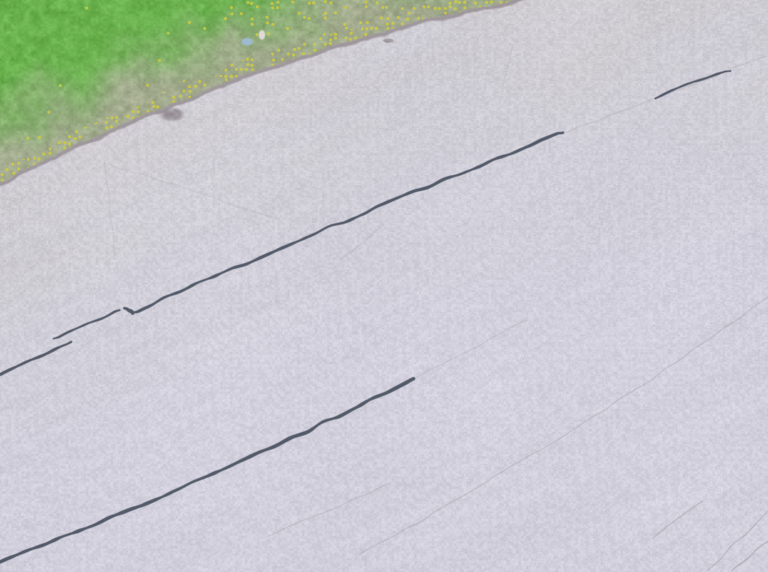
This texture is drawn by a WebGL 1 fragment shader. Its source:

```glsl
precision highp float;
// Aerial view of a pale paved road with a curved grass verge at upper left.
// The verge is a parabola, cracks are bowed and wobbling line segments,
// and grain, wear streaks and flowers come from hashed value noise.
uniform vec2 u_resolution;

const vec3 ROAD = vec3(0.822, 0.815, 0.862);
const vec3 ROAD_WARM = vec3(0.805, 0.795, 0.805);
const vec3 TAR = vec3(0.27, 0.30, 0.36);
const vec3 SEAM = vec3(0.66, 0.63, 0.65);
const vec3 GRASS = vec3(0.42, 0.70, 0.31);
const vec3 DRY_GRASS = vec3(0.64, 0.67, 0.56);
const vec3 SOIL = vec3(0.56, 0.53, 0.55);
const vec3 FLOWER = vec3(0.82, 0.80, 0.25);
const vec3 VERGE = vec3(0.679, 0.512, -0.174); // parabola coefficients
const float ROAD_ANGLE = 0.42;
const float GRAIN = 0.06;
const float TAR_WIDTH = 0.0024;
const float FLOWER_CELLS = 110.0;

float hash(vec2 p) {
  return fract(sin(dot(p, vec2(127.1, 311.7))) * 43758.5453);
}

float noise(vec2 p) {
  vec2 i = floor(p), f = fract(p);
  f = f * f * (3.0 - 2.0 * f);
  return mix(mix(hash(i), hash(i + vec2(1.0, 0.0)), f.x),
             mix(hash(i + vec2(0.0, 1.0)), hash(i + 1.0), f.x), f.y);
}

float fbm(vec2 p) {
  float sum = 0.0, amp = 0.5;
  for (int i = 0; i < 4; i++) {
    sum += amp * noise(p);
    p = p * 2.03 + 17.3;
    amp *= 0.5;
  }
  return sum / 0.9375;
}

// Coverage of a wobbling stroke from a to b, bowed sideways at its middle
float stroke(vec2 p, vec2 a, vec2 b, float bow, float width) {
  float len = length(b - a);
  vec2 dir = (b - a) / len;
  float along = dot(p - a, dir);
  float h = clamp(along / len, 0.0, 1.0);
  float across = dot(p - a, vec2(-dir.y, dir.x));
  across -= 4.0 * bow * h * (1.0 - h);
  across -= 0.005 * (noise(vec2(along * 32.0, a.x * 9.0)) - 0.5) * smoothstep(0.0, 0.02, len - abs(2.0 * along - len));
  float w = width * (0.75 + 0.5 * noise(vec2(along * 70.0, 3.0)));
  float d = length(vec2(along - h * len, across)) - w;
  float aa = 1.0 / u_resolution.y;
  return 1.0 - smoothstep(-aa, aa, d);
}

float blob(vec2 p, vec2 center, vec2 radius) {
  return 1.0 - smoothstep(0.6, 1.2, length((p - center) / radius));
}

vec3 roadColor(vec2 p, float verge) {
  float c = cos(ROAD_ANGLE), s = sin(ROAD_ANGLE);
  vec2 q = vec2(c * p.x + s * p.y, c * p.y - s * p.x);
  float warm = smoothstep(-0.55, 0.0, verge) * (0.3 + 0.7 * fbm(q * vec2(4.0, 14.0)));
  vec3 col = mix(ROAD, ROAD_WARM, warm);
  col += 0.025 * (fbm(q * vec2(3.0, 55.0)) - 0.5);
  col += 0.025 * (fbm(p * 5.0) - 0.5);
  col += GRAIN * (noise(p * 230.0) - 0.5) + 0.5 * GRAIN * (hash(floor(p * 380.0)) - 0.5);
  return col;
}

vec3 addSeams(vec3 col, vec2 p) {
  float fine = 0.0010;
  float f = 0.35 * stroke(p, vec2(0.984, 0.768), vec2(1.34, 0.902), 0.0, fine);
  f = max(f, 0.35 * stroke(p, vec2(0.723, 0.338), vec2(0.92, 0.440), 0.0, fine));
  f = max(f, 0.45 * stroke(p, vec2(0.627, 0.030), vec2(1.345, 0.482), -0.014, fine));
  f = max(f, 0.40 * stroke(p, vec2(0.470, 0.063), vec2(0.680, 0.155), 0.0, fine));
  f = max(f, 0.60 * stroke(p, vec2(1.141, 0.059), vec2(1.228, 0.124), 0.0, fine));
  f = max(f, 0.60 * stroke(p, vec2(1.237, 0.003), vec2(1.345, 0.108), 0.0, fine));
  f = max(f, 0.80 * stroke(p, vec2(1.280, 0.003), vec2(1.345, 0.055), 0.0, fine));
  f = max(f, 0.25 * stroke(p, vec2(0.183, 0.720), vec2(0.200, 0.547), 0.0, fine));
  f = max(f, 0.25 * stroke(p, vec2(0.192, 0.712), vec2(0.488, 0.617), 0.0, fine));
  f = max(f, 0.30 * stroke(p, vec2(0.595, 0.545), vec2(0.671, 0.608), 0.0, fine));
  f = max(f, 0.30 * stroke(p, vec2(0.880, 0.852), vec2(0.897, 0.922), 0.0, fine));
  return mix(col, SEAM, f);
}

float tarCracks(vec2 p) {
  float w = TAR_WIDTH;
  float t = stroke(p, vec2(-0.01, 0.343), vec2(0.124, 0.402), 0.0, w);
  t = max(t, stroke(p, vec2(0.094, 0.408), vec2(0.209, 0.458), 0.0, 0.8 * w));
  t = max(t, stroke(p, vec2(0.218, 0.461), vec2(0.232, 0.453), 0.002, 1.3 * w));
  t = max(t, stroke(p, vec2(0.232, 0.453), vec2(0.984, 0.768), 0.005, w));
  t = max(t, stroke(p, vec2(1.146, 0.828), vec2(1.277, 0.876), 0.003, 0.8 * w));
  return max(t, stroke(p, vec2(-0.01, 0.016), vec2(0.723, 0.338), -0.011, 1.15 * w));
}

vec3 grassColor(vec2 p, float verge) {
  float lush = smoothstep(0.01, 0.19, verge + 0.12 * (fbm(p * 13.0) - 0.5));
  vec3 col = mix(DRY_GRASS, GRASS, lush);
  col += 0.16 * (fbm(p * 85.0) - 0.5) + 0.05 * (noise(p * 230.0) - 0.5);
  // Flowers gather along the border and in a sparser upper band
  vec2 cell = floor(p * FLOWER_CELLS), f = fract(p * FLOWER_CELLS);
  vec2 jitter = 0.3 + 0.4 * vec2(hash(cell + 5.1), hash(cell + 9.7));
  float chance = 0.45 * (1.0 - smoothstep(0.018, 0.035, verge));
  chance += 0.14 * smoothstep(0.25, 0.4, p.x) * smoothstep(0.92, 0.97, p.y);
  float bloom = step(hash(cell), chance) * (1.0 - smoothstep(0.18, 0.42, length(f - jitter)));
  return mix(col, FLOWER, 0.8 * bloom);
}

void main() {
  vec2 p = gl_FragCoord.xy / u_resolution.y;
  float verge = p.y - (VERGE.x + VERGE.y * p.x + VERGE.z * p.x * p.x);
  verge += 0.012 * (fbm(p * 24.0) - 0.5);
  vec3 col = addSeams(roadColor(p, verge), p);
  col = mix(col, TAR, 0.9 * tarCracks(p));
  col = mix(col, grassColor(p, verge), smoothstep(-0.002, 0.003, verge));
  // Soil line, spilled dirt and two small objects on the grass
  col = mix(col, SOIL, 0.75 * (1.0 - smoothstep(0.001, 0.006, abs(verge + 0.002))));
  float ragged = 0.5 + 0.5 * noise(p * 120.0);
  col = mix(col, SOIL, ragged * blob(p, vec2(0.300, 0.800), vec2(0.022, 0.012)));
  col = mix(col, SOIL, ragged * blob(p, vec2(0.679, 0.929), vec2(0.010, 0.004)));
  col = mix(col, vec3(0.62, 0.73, 0.82), blob(p, vec2(0.432, 0.927), vec2(0.011, 0.007)));
  col = mix(col, vec3(0.88, 0.85, 0.84), blob(p, vec2(0.458, 0.939), vec2(0.006, 0.009)));
  gl_FragColor = vec4(clamp(col, 0.0, 1.0), 1.0);
}
```
